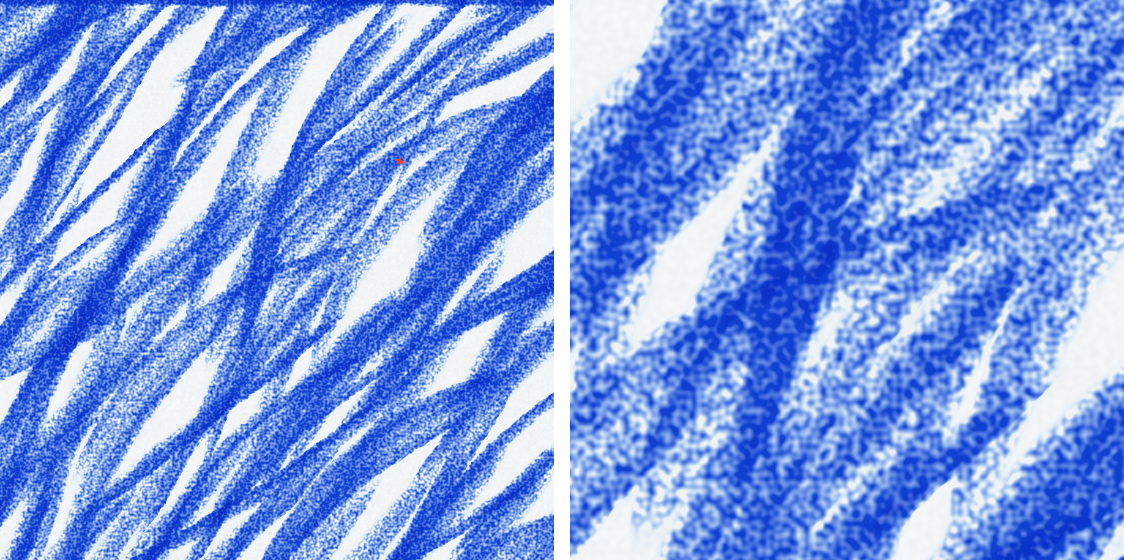
Left, the full canvas; right, a detail of the centre.
Reproduce this texture procedurally as a Shadertoy shader.

```glsl
// Overlapping slanted blue crayon strokes on white, toothy paper.
#define STROKES_ACROSS 10
#define STROKES_UP 11
#define HEADING 0.87
#define HEADING_SPREAD 0.3
#define HALF_LENGTH 0.32
#define HALF_WIDTH 0.0255
#define TOOTH_SCALE 205.0
#define GRAIN 0.98
#define PAPER vec3(0.948, 0.957, 0.965)
#define INK vec3(0.065, 0.25, 0.82)
#define FLECK vec3(0.92, 0.25, 0.20)

vec4 hash4(vec2 p) {
    vec4 q = fract(p.xyxy * vec4(0.1031, 0.1030, 0.0973, 0.1099));
    q += dot(q, q.wzxy + 33.33);
    return fract((q.xxyz + q.yzzw) * q.zywx);
}

float cornerSlope(vec2 cell, vec2 offset) {
    float a = 6.2832 * hash4(cell + 57.0).x;
    return dot(vec2(cos(a), sin(a)), offset);
}

// Gradient noise, roughly -0.7 to 0.7
float gradientNoise(vec2 p) {
    vec2 i = floor(p), f = p - i;
    vec2 u = f * f * f * (f * (f * 6.0 - 15.0) + 10.0);
    vec2 e = vec2(1.0, 0.0);
    float low = mix(cornerSlope(i, f), cornerSlope(i + e, f - e), u.x);
    float high = mix(cornerSlope(i + e.yx, f - e.yx),
                     cornerSlope(i + e.xx, f - e.xx), u.x);
    return mix(low, high, u.y);
}

// Pigment laid down by one bent, tapered stroke
float strokePigment(vec2 uv, vec2 cell, float wobble) {
    vec4 place = hash4(cell * 3.0 + 11.0);
    vec4 form = hash4(cell * 5.0 + 83.0);
    vec2 grid = vec2(STROKES_ACROSS, STROKES_UP);
    vec2 centre = (cell + place.xy) / grid * 1.3 - 0.15;

    float heading = HEADING + HEADING_SPREAD * (2.0 * place.z - 1.0)
                  + 0.28 * (0.45 - centre.x)
                  - 0.2 * smoothstep(0.75, 1.0, centre.y);
    vec2 along = vec2(cos(heading), sin(heading));
    vec2 d = uv - centre;
    float x = dot(d, along);
    float bend = mix(-0.3, 0.75, place.w);
    float y = dot(d, vec2(-along.y, along.x)) + bend * x * x + wobble;

    float u = abs(x) / (HALF_LENGTH * mix(0.65, 1.35, form.x));
    if (u >= 1.0) return 0.0;
    float width = HALF_WIDTH * mix(0.45, 1.55, form.y) * (1.0 - 0.85 * u * u * u);
    float s = y / width * (form.z < 0.5 ? -1.0 : 1.0);
    if (abs(s) >= 1.0) return 0.0;

    // One crisp side with a heavy ridge, one side fading out
    float body = smoothstep(-1.0, -0.2, s) * (1.0 - smoothstep(0.75, 1.0, s));
    float ridge = exp(-pow((s - 0.45) / 0.28, 2.0));
    float streak = gradientNoise(vec2(x * 6.0, y * 110.0) + 40.0 * form.xy);
    float pressure = mix(0.36, 0.64, form.w) + 0.22 * ridge + 0.22 * streak
                   + 0.12 * (0.5 - form.y);
    return clamp(pressure * body * (1.0 - smoothstep(0.75, 1.0, u)), 0.0, 0.97);
}

void mainImage(out vec4 fragColor, in vec2 fragCoord) {
    vec2 uv = fragCoord / iResolution.y;
    float wobble = 0.006 * gradientNoise(uv * 9.0)
                 + 0.003 * gradientNoise(uv * 60.0 + 20.0);

    // Layer the strokes
    float bare = 1.0;
    for (int j = 0; j < STROKES_UP; j++)
        for (int i = 0; i < STROKES_ACROSS; i++)
            bare *= 1.0 - strokePigment(uv, vec2(i, j), wobble);

    // Heavy line along the top edge
    bare *= 1.0 - 0.9 * smoothstep(0.987, 0.995, uv.y + wobble);

    // Paper tooth breaks up the pigment
    float tooth = gradientNoise(uv * TOOTH_SCALE)
                + 0.55 * gradientNoise(uv * TOOTH_SCALE * 0.5 + 31.0);
    float blotch = gradientNoise(uv * 24.0 + 7.0);
    float pigment = 1.0 - bare;
    float grip = smoothstep(0.0, 0.25, pigment) * (1.1 - 0.6 * pigment);
    float ink = clamp(pigment + grip * (GRAIN * tooth + 0.16 * blotch), 0.0, 1.0);

    // Thin pigment leans towards a clear sky blue
    vec3 paper = PAPER + 0.022 * tooth + 0.01 * blotch;
    vec3 color = mix(paper, INK, pow(vec3(ink), vec3(1.0, 1.2, 1.6)));
    color -= vec3(0.03, 0.07, 0.04) * smoothstep(0.9, 1.0, pigment);

    // Tiny stray red fleck
    float fleck = length(uv - vec2(0.715, 0.712)) + 0.008 * tooth;
    color = mix(color, FLECK, 1.0 - smoothstep(0.004, 0.008, fleck));

    fragColor = vec4(clamp(color, 0.0, 1.0), 1.0);
}
```
